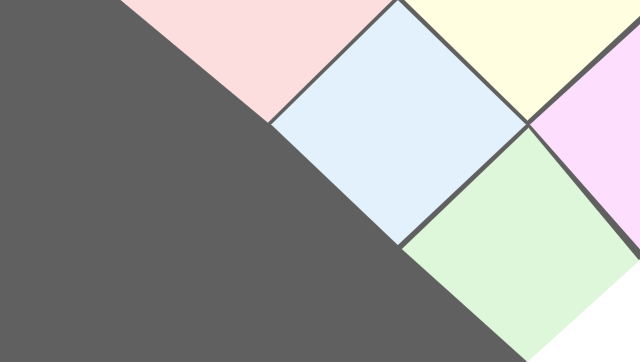
Reproduce this background procedurally as a Shadertoy shader.

```glsl
// Pastel diamond tiles on a flat dark grey field, split by thin grey seams.
// Each tile is a convex quad: the largest of four signed edge distances,
// blended in with a soft edge. Lengths are in units of the canvas height.

const vec3 GREY   = vec3(0.378);
const vec3 PINK   = vec3(0.992, 0.871, 0.875);
const vec3 BLUE   = vec3(0.890, 0.945, 0.992);
const vec3 YELLOW = vec3(1.000, 0.996, 0.878);
const vec3 VIOLET = vec3(0.992, 0.871, 0.992);
const vec3 GREEN  = vec3(0.871, 0.969, 0.855);
const vec3 WHITE  = vec3(1.0);

// Signed distance to the line a-b, negative on its left side
float edgeDistance(vec2 p, vec2 a, vec2 b) {
    vec2 along = normalize(b - a);
    return dot(p - a, vec2(along.y, -along.x));
}

// Convex quad with corners in counterclockwise order
float quadDistance(vec2 p, vec2 bottom, vec2 right, vec2 top, vec2 left) {
    float lower = max(edgeDistance(p, bottom, right), edgeDistance(p, left, bottom));
    float upper = max(edgeDistance(p, right, top), edgeDistance(p, top, left));
    return max(lower, upper);
}

// Lays a tile over the base colour with a smooth edge
vec3 paint(vec3 base, vec3 tile, float dist, float soft) {
    return mix(base, tile, 1.0 - smoothstep(-soft, soft, dist));
}

void mainImage(out vec4 fragColor, in vec2 fragCoord) {
    vec2 p = fragCoord / iResolution.y;
    float soft = 0.7 / iResolution.y;

    // Tiles cut by the canvas border have corners beyond it
    float pink = quadDistance(p, vec2(0.740, 0.661), vec2(1.317, 1.229),
                              vec2(0.690, 1.229), vec2(0.058, 1.229));
    float blue = quadDistance(p, vec2(1.099, 0.323), vec2(1.453, 0.656),
                              vec2(1.099, 1.000), vec2(0.749, 0.656));
    float yellow = quadDistance(p, vec2(1.457, 0.667), vec2(2.074, 1.241),
                                vec2(1.500, 1.300), vec2(0.883, 1.229));
    float violet = quadDistance(p, vec2(2.067, -0.028), vec2(2.299, 0.587),
                                vec2(2.067, 1.206), vec2(1.464, 0.656));
    float green = quadDistance(p, vec2(1.457, 0.000), vec2(1.766, 0.280),
                               vec2(1.460, 0.647), vec2(1.110, 0.312));
    float white = quadDistance(p, vec2(1.457, -0.376), vec2(2.300, -0.147),
                               vec2(2.074, 0.560), vec2(1.455, 0.002));

    // White lies slightly under green, so no seam shows between them
    vec3 color = paint(GREY, WHITE, white, soft);
    color = paint(color, GREEN, green, soft);
    color = paint(color, PINK, pink, soft);
    color = paint(color, BLUE, blue, soft);
    color = paint(color, YELLOW, yellow, soft);
    color = paint(color, VIOLET, violet, soft);

    fragColor = vec4(color, 1.0);
}
```
